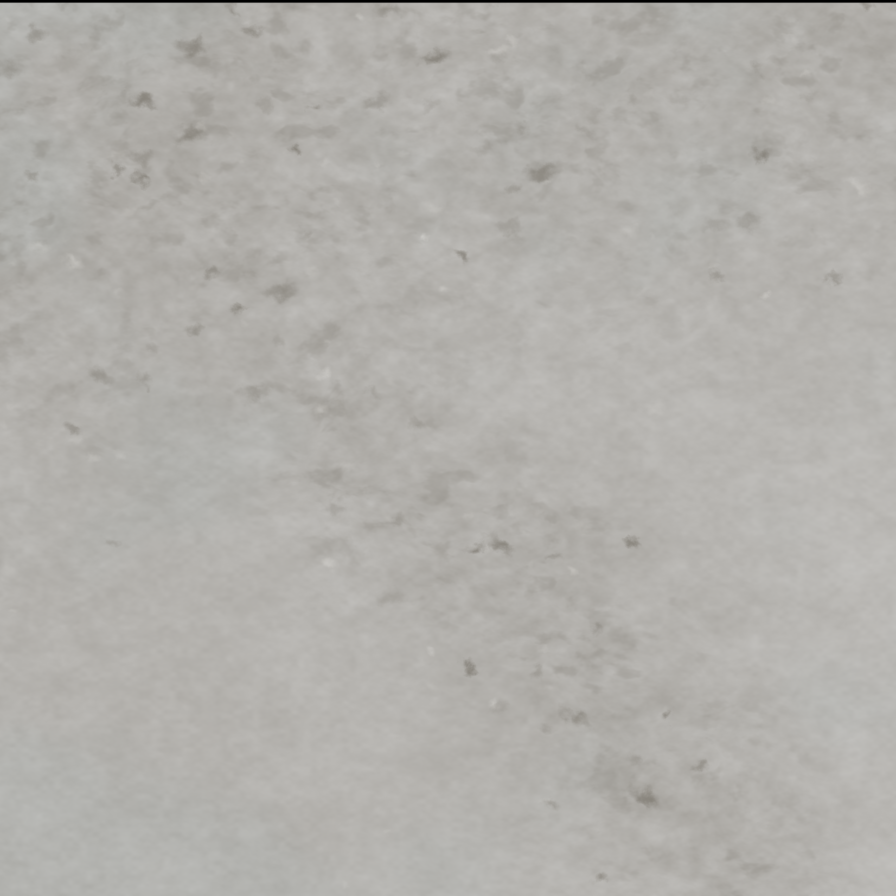
Write a WebGL 2 fragment shader that draws this texture.

```glsl
#version 300 es
precision highp float;

uniform vec2 u_resolution;
out vec4 fragColor;

#define PALE vec3(0.733, 0.726, 0.712)
#define WORN vec3(0.662, 0.651, 0.630)
#define STAIN vec3(0.510, 0.493, 0.460)
#define COOL_TINT vec3(-0.008, 0.001, 0.003)
#define CLOUD_SCALE 5.0
#define MOTTLE_SCALE vec2(27.0, 38.0)
#define PIT_CELLS 22.0
#define PIT_DENSITY 0.27
#define FLECK_CELLS 32.0
#define FLECK_DENSITY 0.22
#define GRAIN 0.020
#define RIM_HEIGHT 0.003

float hash(vec2 p) {
    return fract(sin(dot(p, vec2(127.1, 311.7))) * 43758.5453);
}

float valueNoise(vec2 p) {
    vec2 cell = floor(p);
    vec2 f = fract(p);
    f = f * f * (3.0 - 2.0 * f);
    float low = mix(hash(cell), hash(cell + vec2(1.0, 0.0)), f.x);
    float high = mix(hash(cell + vec2(0.0, 1.0)), hash(cell + 1.0), f.x);
    return mix(low, high, f.y);
}

float fbm(vec2 p) {
    float sum = 0.0;
    float gain = 0.5;
    for (int octave = 0; octave < 4; octave++) {
        sum += gain * valueNoise(p);
        p = mat2(1.96, 0.4, -0.4, 1.96) * p + 17.3;
        gain *= 0.5;
    }
    return sum / 0.9375;
}

// Wear gathers in the upper part and along a falling diagonal band
float wearAt(vec2 uv) {
    float across = dot(uv, vec2(0.79, 0.61)) - 0.65;
    float band = exp(-across * across / 0.014);
    float top = smoothstep(0.42, 0.85, uv.y - 0.25 * (uv.x - 0.5));
    float leftEdge = 0.5 * smoothstep(0.3, 0.0, uv.x) * smoothstep(0.1, 0.7, uv.y);
    return clamp(max(band * 0.85, max(top * 0.8, leftEdge)), 0.0, 1.0);
}

// Soft uneven blots, one candidate per grid cell
float blots(vec2 uv, float cells, float density, float seed) {
    vec2 p = uv * cells;
    vec2 ragged = vec2(fbm(uv * 80.0 + seed), fbm(uv * 80.0 + seed + 40.0)) - 0.5;
    float cover = 0.0;
    for (int j = -1; j <= 1; j++) {
        for (int i = -1; i <= 1; i++) {
            vec2 id = floor(p) + vec2(i, j);
            vec2 centre = id + 0.15 + 0.7 * vec2(hash(id + seed), hash(id + seed + 5.7));
            float present = step(hash(id + seed + 11.3), density * wearAt(centre / cells));
            float size = hash(id + seed + 23.9);
            float angle = (hash(id + seed + 31.1) - 0.6) * 1.1;
            vec2 d = p - centre + ragged * 0.48;
            d = mat2(cos(angle), -sin(angle), sin(angle), cos(angle)) * d;
            vec2 radii = mix(vec2(0.25, 0.18), vec2(0.68, 0.32), size * size * size);
            float body = smoothstep(1.0, 0.0, length(d / radii));
            float strength = hash(id + seed + 47.5);
            cover = max(cover, present * body * (0.25 + 0.75 * strength * strength));
        }
    }
    return cover;
}

void main() {
    vec2 uv = gl_FragCoord.xy / u_resolution;

    // Broad tone and short uneven mottling
    float cloud = fbm(uv * CLOUD_SCALE + 3.1) - 0.5;
    vec2 bent = uv + 0.02 * vec2(fbm(uv * 12.0), fbm(uv * 12.0 + 9.0));
    float mottle = fbm(bent * MOTTLE_SCALE) - 0.5;
    float speckle = fbm(bent * MOTTLE_SCALE * 2.4 + 33.0) - 0.5;
    float wear = wearAt(uv + 0.12 * cloud);
    float glow = 0.18 * smoothstep(0.6, 1.0, uv.x) * smoothstep(0.8, 0.2, uv.y);
    float tone = 0.75 - 0.36 * wear + glow + 0.6 * cloud;
    tone += mottle * mix(0.5, 1.1, wear) + speckle * mix(0.5, 1.0, wear);
    vec3 colour = mix(WORN, PALE, tone);

    // Cool patches
    float cool = smoothstep(0.42, 0.68, fbm(uv * 4.0 + 21.0));
    colour += COOL_TINT * cool;

    // Faint smudges, dark pits and pale flecks
    float smudge = smoothstep(0.56, 0.80, fbm(bent * vec2(34.0, 50.0) + 60.0));
    colour = mix(colour, STAIN, 0.32 * smudge * wear);
    colour = mix(colour, STAIN, 0.90 * blots(uv, PIT_CELLS, PIT_DENSITY, 2.0));
    colour += 0.07 * blots(uv, FLECK_CELLS, FLECK_DENSITY, 71.0);

    // Fine grain
    colour += GRAIN * (valueNoise(uv * vec2(140.0, 190.0)) - 0.5);

    // Dark rim along the upper edge
    float pixel = 1.0 / u_resolution.y;
    float rim = smoothstep(-pixel, pixel, uv.y - 1.0 + RIM_HEIGHT);
    fragColor = vec4(mix(colour, vec3(0.0), rim), 1.0);
}
```
